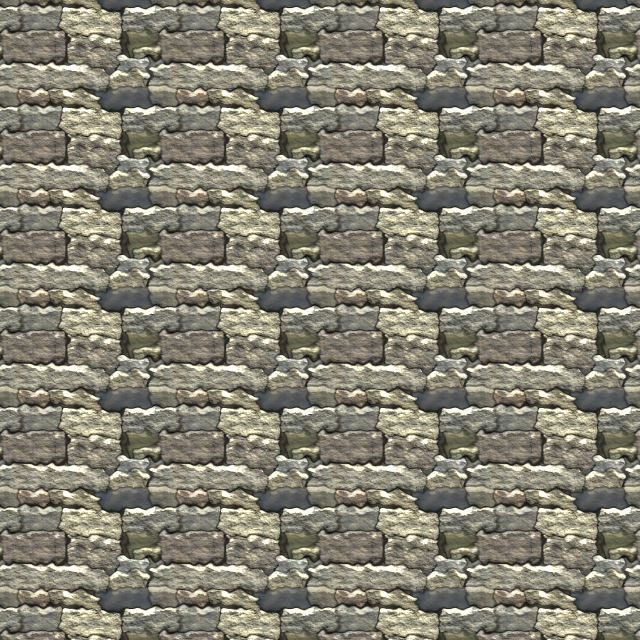
Give the GLSL for this texture, as a WebGL 2 fragment shader.

```glsl
#version 300 es
precision highp float;
// Repeating dry-stone wall: sunlit rough slabs, small wedges and dark slate recesses.

#define REPEATS vec2(4.035, 6.39)   // tiles across and down
#define PHASE vec2(0.772, 0.062)    // tile offset from the upper left
#define TILE vec2(2.855, 1.803)     // tile size in stone units
#define MORTAR vec3(0.25, 0.25, 0.21)
#define SUN vec3(0.44, 0.43, 0.38)  // light added on upper edges
#define RELIEF 1.1                  // strength of surface bumps
#define WOBBLE 0.10                 // unevenness of stone outlines
#define LIP 0.10                    // height of the sunlit edge
#define SHADOW 0.05                 // width of contact shadows

uniform vec2 u_resolution;
out vec4 outColor;

// Surface values shared by all stones at the current point
vec2 point, wobble;
float grain, bump, stain, crack, blur;

vec2 gradientAt(vec2 cell) {
  float angle = 6.2832 * fract(sin(dot(cell, vec2(127.1, 311.7))) * 43758.55);
  return vec2(cos(angle), sin(angle));
}

// Gradient noise that wraps once per tile
float tileNoise(vec2 uv, vec2 cells) {
  vec2 g = uv * cells, i = floor(g), f = g - i;
  vec2 s = f * f * f * (f * (f * 6.0 - 15.0) + 10.0);
  vec2 lo = mod(i, cells), hi = mod(i + 1.0, cells);
  float a = dot(gradientAt(lo), f);
  float b = dot(gradientAt(vec2(hi.x, lo.y)), f - vec2(1, 0));
  float c = dot(gradientAt(vec2(lo.x, hi.y)), f - vec2(0, 1));
  float d = dot(gradientAt(hi), f - 1.0);
  return mix(mix(a, b, s.x), mix(c, d, s.x), s.y);
}

float roughness(vec2 uv) {
  float sum = 0.0, weight = 1.0;
  vec2 cells = vec2(10, 9);
  for (int k = 0; k < 4; k++) {
    sum += weight * tileNoise(uv, cells);
    weight *= 0.55;
    cells *= 2.0;
  }
  return sum;
}

// Box is left, top, right, bottom; shape is slant and bend of the slab
void stone(inout vec3 color, vec4 box, vec2 shape, float sunlit, vec3 tone) {
  vec2 extent = 0.5 * (box.zw - box.xy);
  vec2 q = point - 0.5 * (box.xy + box.zw);
  q -= TILE * round(q / TILE);
  q.y -= shape.x * q.x + shape.y * q.x * q.x;
  q += wobble;
  float radius = 0.45 * min(extent.x, extent.y);
  vec2 e = abs(q) - extent + radius;
  float dist = length(max(e, 0.0)) + min(max(e.x, e.y), 0.0) - radius;

  // Bright upper lip, shaded foot, pitted face
  float lip = 1.0 - smoothstep(0.3 * LIP, LIP, q.y + extent.y - 0.12 * grain);
  float foot = smoothstep(-0.12, 0.02, q.y - extent.y);
  float light = 1.0 + sunlit * (RELIEF * bump + 0.25 * grain - 0.22 * crack) - 0.25 * foot;
  vec3 face = (tone + stain * vec3(0.14, 0.11, 0.06)) * light;
  face += SUN * sunlit * lip * clamp(0.8 + grain, 0.0, 1.2);
  face *= mix(0.65, 1.0, smoothstep(0.0, 0.035, -dist));

  color *= mix(0.65, 1.0, smoothstep(0.0, SHADOW, dist));
  color = mix(color, face, 1.0 - smoothstep(-blur, blur, dist));
}

void main() {
  vec2 canvas = gl_FragCoord.xy / u_resolution;
  vec2 uv = fract(vec2(canvas.x, 1.0 - canvas.y) * REPEATS - PHASE);
  point = uv * TILE;
  blur = 0.7 * TILE.y * REPEATS.y / u_resolution.y;

  grain = roughness(uv);
  bump = grain - roughness(uv + vec2(0.003, -0.012));
  stain = tileNoise(uv, vec2(13, 9));
  crack = 1.0 - smoothstep(0.0, 0.045, abs(tileNoise(uv, vec2(7, 11)) + 0.1 * grain));
  wobble = WOBBLE * vec2(tileNoise(uv, vec2(14, 12)), tileNoise(uv, vec2(17, 9)))
         + 0.12 * WOBBLE * vec2(grain, -grain);

  vec3 color = MORTAR * (1.0 + 0.6 * grain);

  // Recessed fillers
  stone(color, vec4(-0.48, 1.44, 0.56, 1.84), vec2(0), 0.22, vec3(0.35, 0.36, 0.36));
  stone(color, vec4(0.40, 0.95, 0.74, 1.36), vec2(0), 0.30, vec3(0.39, 0.40, 0.38));
  stone(color, vec4(1.80, 1.00, 2.76, 1.38), vec2(0), 0.25, vec3(0.38, 0.39, 0.38));
  stone(color, vec4(0.09, 0.40, 0.70, 0.93), vec2(0), 0.30, vec3(0.40, 0.40, 0.31));
  stone(color, vec4(0.20, 0.73, 0.71, 0.92), vec2(-0.2, 0), 0.7, vec3(0.64, 0.63, 0.50));

  // Upper course
  stone(color, vec4(0.84, -0.01, 1.75, 0.45), vec2(0.02, 0), 0.6, vec3(0.50, 0.50, 0.46));
  stone(color, vec4(-0.01, 0.02, 1.03, 0.45), vec2(-0.07, 0), 0.95, vec3(0.52, 0.52, 0.47));
  stone(color, vec4(1.75, 0.04, 2.84, 0.54), vec2(0.05, 0.03), 1.15, vec3(0.70, 0.68, 0.57));

  // Middle course
  stone(color, vec4(0.65, 0.45, 1.84, 1.01), vec2(0.01, 0), 0.75, vec3(0.50, 0.47, 0.42));
  stone(color, vec4(1.88, 0.70, 2.81, 1.09), vec2(0.05, -0.08), 0.95, vec3(0.55, 0.53, 0.47));
  stone(color, vec4(1.88, 0.54, 2.84, 0.76), vec2(0.06, 0), 1.0, vec3(0.60, 0.58, 0.50));

  // Lower course
  stone(color, vec4(-0.06, 0.90, 0.47, 1.21), vec2(0.15, 0.6), 0.75, vec3(0.56, 0.57, 0.54));
  stone(color, vec4(-0.29, 1.15, 0.47, 1.46), vec2(-0.05, 0.45), 0.9, vec3(0.59, 0.57, 0.48));
  stone(color, vec4(0.52, 1.04, 2.60, 1.48), vec2(0.02, 0.03), 0.9, vec3(0.61, 0.60, 0.53));

  // Footing stones, the last but one arched
  stone(color, vec4(0.49, 1.44, 0.99, 1.79), vec2(0), 0.45, vec3(0.50, 0.49, 0.43));
  stone(color, vec4(1.49, 1.51, 2.46, 1.77), vec2(0.18, 0.22), 0.95, vec3(0.63, 0.60, 0.49));
  stone(color, vec4(0.97, 1.48, 1.51, 1.76), vec2(0), 0.8, vec3(0.54, 0.49, 0.42));

  outColor = vec4(clamp(color, 0.0, 1.0), 1.0);
}
```
